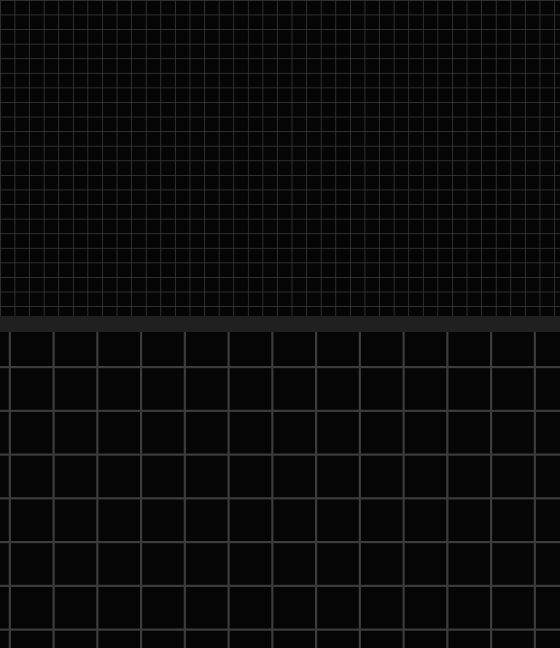
Top, the full canvas; bottom, a detail of the centre.
Write a WebGL 1 fragment shader that draws this pattern.

```glsl
precision highp float;

uniform vec2 u_resolution;

// Running total of line thickness from 0 to t, one line at the start of each cell
vec2 lineIntegral(vec2 t) {
    const float lineWidth = 0.05;
    return floor(t) * lineWidth + min(fract(t), lineWidth);
}

// Exact share of a pixel covered by the lines along each axis
vec2 lineCoverage(vec2 cell, float pixel) {
    vec2 halfPixel = vec2(0.5 * pixel);
    return (lineIntegral(cell + halfPixel) - lineIntegral(cell - halfPixel)) / pixel;
}

void main() {
    // Square cells, 38.4 across, counted from the upper left corner
    float pixel = 38.4 / u_resolution.x;
    vec2 fromTopLeft = vec2(gl_FragCoord.x, u_resolution.y - gl_FragCoord.y);
    vec2 coverage = lineCoverage(fromTopLeft * pixel, pixel);

    // Union of vertical and horizontal lines
    float grid = 1.0 - (1.0 - coverage.x) * (1.0 - coverage.y);

    vec3 background = vec3(0.018);
    vec3 lineColor = vec3(0.235);
    gl_FragColor = vec4(mix(background, lineColor, grid), 1.0);
}
```
